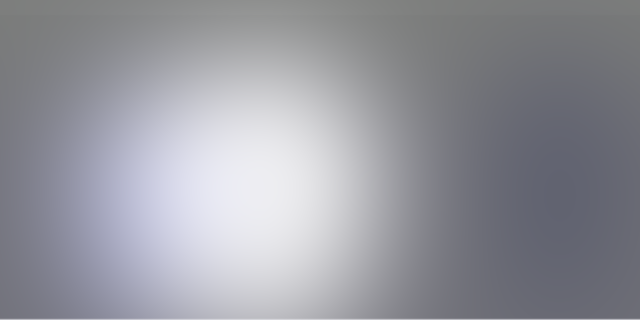
Give the GLSL for this background, as a WebGL 2 fragment shader.

```glsl
#version 300 es
precision highp float;
// A soft white and lavender glow on a slate backdrop with a dim blue pool at the right.

uniform vec2 u_resolution;
out vec4 outColor;

const vec3 SLATE = vec3(0.437, 0.438, 0.468);
const vec3 WARM_GRAY = vec3(0.480, 0.485, 0.478);
const vec3 DEEP_BLUE = vec3(0.380, 0.388, 0.440);
const vec3 WHITE = vec3(0.932, 0.932, 0.940);
const vec3 LAVENDER = vec3(-0.014, -0.008, 0.066);
const vec3 RIM = vec3(0.90, 0.90, 0.92);

// Elliptical gaussian pool.
float pool(vec2 p, vec2 center, vec2 radius) {
    vec2 q = (p - center) / radius;
    return exp(-dot(q, q));
}

// Round glow with its own radius on each of the four sides.
float glow(vec2 p, vec2 center, vec2 lowRadius, vec2 highRadius, float power) {
    vec2 d = p - center;
    vec2 radius = mix(lowRadius, highRadius, step(0.0, d));
    return exp(-pow(length(d / radius), power));
}

// Slate rising to warm gray, darkened by the pool.
vec3 backdrop(vec2 p) {
    vec3 color = mix(SLATE, WARM_GRAY, smoothstep(0.4, 1.05, p.y));
    return mix(color, DEEP_BLUE, pool(p, vec2(0.872, 0.39), vec2(0.14, 0.43)));
}

// Step up across an edge, softened by the given width.
float edge(float value, float at, float softness) {
    return smoothstep(at - softness, at + softness, value);
}

void main() {
    vec2 p = gl_FragCoord.xy / u_resolution;
    float pixel = 1.0 / u_resolution.y;

    // Backdrop and main glow
    float light = glow(p, vec2(0.404, 0.414), vec2(0.272, 0.54), vec2(0.212, 0.455), 2.5);
    vec3 color = mix(backdrop(p), WHITE, light);

    // Lavender tint on the left flank
    color += LAVENDER * pool(p, vec2(0.20, 0.33), vec2(0.145, 0.42));

    // Pale strip at the top and thin bright rim at the bottom
    color += 0.009 * edge(p.y, 0.953, pixel);
    color = mix(color, RIM, 0.6 * (1.0 - edge(p.y, 0.004, 0.5 * pixel)));

    outColor = vec4(clamp(color, 0.0, 1.0), 1.0);
}
```
